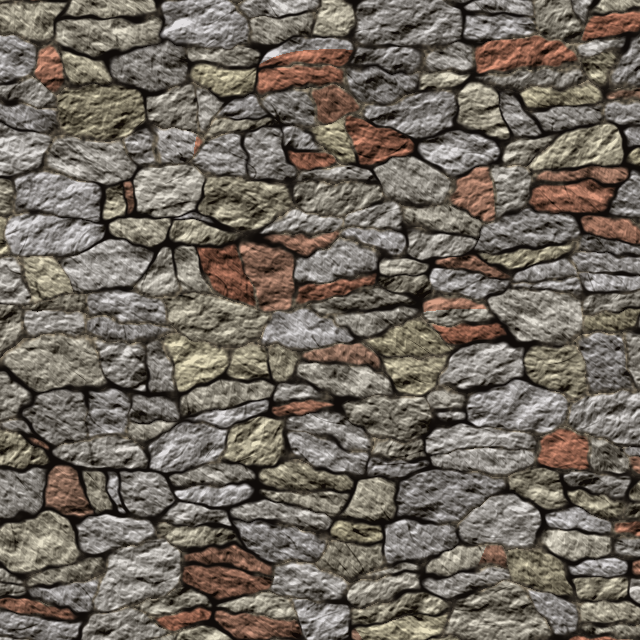
A WebGL 2 fragment shader for this texture:

```glsl
#version 300 es
precision highp float;
// Rubble masonry: rough grey stones with scattered red bricks and dark joints.
// A weighted Voronoi on a staggered grid gives the stones, some of them split
// in two; gradient noise warps the joints and carves the lit surfaces.

#define GRID vec2(8.6, 15.0)      // stones across and courses up the canvas
#define JITTER vec2(0.75, 0.42)   // scatter of stone centres within the grid
#define SIZE_SPREAD 0.42          // how much large stones crowd out small ones
#define SPLIT_SHARE 0.55          // share of cells split into two stones
#define BRICK_SHARE 0.17          // share of split stones that are bricks
#define JOINT 0.0013              // half width of the joints
#define ROUNDING 300.0            // lower is rounder
#define RELIEF 3.0                // strength of the carved light and shade
#define BRIGHTNESS 0.515          // mean tone of the stones
#define JOINT_DARK vec3(0.06, 0.045, 0.035)
#define MORTAR vec3(0.42, 0.385, 0.325)

uniform vec2 u_resolution;
out vec4 fragColor;

// Two random values in 0..1 for an integer lattice point
vec2 hash2(vec2 c) {
    uvec2 v = uvec2(ivec2(c)) * 1664525u + 1013904223u;
    v.x += v.y * 1664525u;
    v.y += v.x * 1664525u;
    v ^= v >> 16u;
    v.x += v.y * 1664525u;
    v.y += v.x * 1664525u;
    v ^= v >> 16u;
    return vec2(v & 65535u) / 65535.0;
}

float cornerSlope(vec2 cell, vec2 offset) {
    float a = 6.2832 * hash2(cell).x;
    return dot(vec2(cos(a), sin(a)), offset);
}

float gradientNoise(vec2 p) {
    vec2 i = floor(p), f = p - i;
    vec2 u = f * f * f * (f * (f * 6.0 - 15.0) + 10.0);
    vec2 e = vec2(1.0, 0.0);
    float low = mix(cornerSlope(i, f), cornerSlope(i + e, f - e), u.x);
    float high = mix(cornerSlope(i + e.yx, f - e.yx), cornerSlope(i + 1.0, f - 1.0), u.x);
    return 1.4 * mix(low, high, u.y);
}

vec2 warpNoise(vec2 p) {
    return vec2(gradientNoise(p), gradientNoise(p + 40.0));
}

// Craggy height: smooth swells with folded creases on top
float crag(vec2 p) {
    float sum = 0.0, amp = 0.5;
    for (int i = 0; i < 4; i++) {
        float n = gradientNoise(p);
        sum += amp * mix(n, 0.5 - 1.4 * abs(n), 0.45);
        p = mat2(1.6, 1.2, -1.2, 1.6) * p + 17.3;
        amp *= 0.52;
    }
    return sum;
}

// Stone centre in grid units (xy) and its weight (z)
vec3 stoneSite(vec2 cell) {
    vec2 shift = (hash2(cell) - 0.5) * JITTER;
    shift.x += 0.5 * mod(cell.y, 2.0);
    return vec3(cell + 0.5 + shift, SIZE_SPREAD * hash2(cell + 311.0).x);
}

float weightedDistance(vec2 q, vec3 site) {
    vec2 d = q - site.xy;
    return dot(d, d) - site.z;
}

// Adds one border to the soft minimum of distances and its outward direction
void addBorder(float dist, vec2 outward, inout float total, inout vec2 facing) {
    float w = exp(-ROUNDING * max(dist, 0.0));
    total += w;
    facing += w * outward;
}

// Returns the distance to the joint; also the facing, stone id and whether split
float stoneEdge(vec2 p, out vec2 facing, out vec2 id, out bool isSplit) {
    vec2 q = p * GRID, base = floor(q), own = base;
    float nearest = 1e5;
    for (int k = 0; k < 25; k++) {
        vec2 cell = base + vec2(k % 5 - 2, k / 5 - 2);
        float d = weightedDistance(q, stoneSite(cell));
        if (d < nearest) { nearest = d; own = cell; }
    }
    vec3 site = stoneSite(own);
    float total = 1e-12;
    facing = vec2(0.0);
    for (int k = 0; k < 25; k++) {
        vec2 cell = base + vec2(k % 5 - 2, k / 5 - 2);
        if (cell == own) continue;
        vec3 other = stoneSite(cell);
        vec2 across = (other.xy - site.xy) * GRID;
        float gap = 0.5 * (weightedDistance(q, other) - nearest) / length(across);
        addBorder(gap, normalize(across), total, facing);
    }
    id = own * 4.0;
    vec2 r = hash2(own + 97.0);
    isSplit = r.x < SPLIT_SHARE;
    if (isSplit) {
        vec2 axis = normalize(r.x < 0.25 * SPLIT_SHARE ? vec2(1.0, 0.2) : vec2(0.2 * (r.y - 0.5), 1.0));
        float d = dot(p - site.xy / GRID, axis) - 0.012 * (r.y - 0.5);
        addBorder(abs(d), -sign(d) * axis, total, facing);
        id.x += d > 0.0 ? 1.0 : 2.0;
    }
    facing /= total;
    return -log(total) / ROUNDING;
}

void main() {
    vec2 p = gl_FragCoord.xy / u_resolution.y;
    vec2 warp = 0.022 * warpNoise(p * 4.5) + 0.008 * warpNoise(p * 15.0 + 7.0)
              + 0.005 * warpNoise(p * 45.0 + 9.0);
    vec2 facing, id;
    bool isSplit;
    float edge = stoneEdge(p + warp, facing, id, isSplit);
    vec2 look = hash2(id + 1009.0), kind = hash2(id + 2003.0);

    // Carved surface, with its grain turned differently on each stone
    float angle = (look.y - 0.6) * 1.8;
    mat2 turn = mat2(cos(angle), -sin(angle), sin(angle), cos(angle));
    vec2 light = normalize(vec2(-0.4, 1.0));
    vec2 grain = vec2(16.0, 23.0), seed = 50.0 * look;
    float height = crag(turn * p * grain + seed);
    float lit = height - crag(turn * (p + 0.0035 * light) * grain + seed);
    float fine = gradientNoise(p * 150.0);
    float crack = smoothstep(0.07, 0.0, abs(gradientNoise(turn * p * vec2(11.0, 24.0) + seed.yx)));

    // Tone: stone, relief, bevel and shade towards the joint
    float tone = BRIGHTNESS + 0.17 * (look.x - 0.5) + 0.16 * height + RELIEF * lit + 0.08 * fine;
    tone -= 0.2 * crack * smoothstep(-0.1, 0.4, gradientNoise(p * 19.0 + 5.0));
    tone += exp(-max(edge, 0.0) / 0.007) * (0.17 * dot(facing, light) - 0.07);
    tone = clamp(tone, 0.06, 0.9);

    // Stone tints from bluish to yellowish, and bricks among the split stones
    vec3 tint = mix(vec3(0.98, 0.99, 1.03), vec3(1.03, 1.01, 0.88), kind.y * kind.y);
    float brickChance = BRICK_SHARE * (1.0 + 1.5 * gradientNoise(p * 2.0 + 3.0));
    if (isSplit && kind.x < brickChance) tint = mix(vec3(0.98, 0.67, 0.56), vec3(0.9, 0.74, 0.66), kind.y);
    vec3 stone = max(vec3(tone, tone - 0.02, tone - 0.05), 0.03) * tint;

    // Joints: shadow under each stone, rough mortar elsewhere
    float under = smoothstep(0.3, -0.9, facing.y);
    float fill = smoothstep(-0.25, 0.4, gradientNoise(p * 7.0 + 21.0) + 0.6 * gradientNoise(p * 28.0));
    vec3 joint = mix(JOINT_DARK, MORTAR * (1.0 + 0.6 * fine + 3.0 * lit), fill * (0.95 - 0.35 * under));
    float width = JOINT * (1.0 + 2.2 * gradientNoise(p * 22.0) + 0.8 * under);
    vec3 colour = mix(joint, stone, smoothstep(-0.0015, 0.0035, edge - width));
    fragColor = vec4(clamp(colour, 0.0, 1.0), 1.0);
}
```
